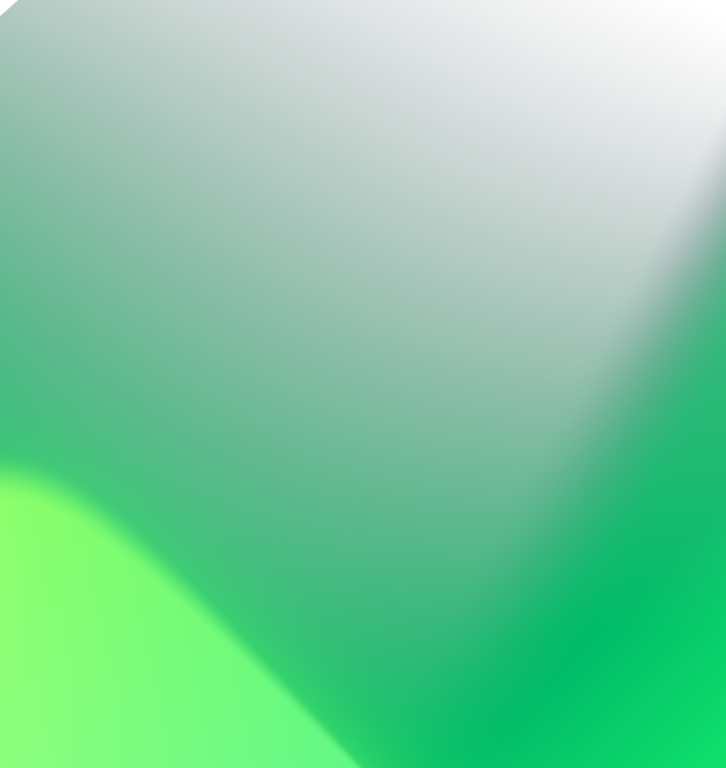
This background is drawn by a WebGL 2 fragment shader. Its source:

```glsl
#version 300 es
precision highp float;

#define LIME_LEFT vec3(0.55, 1.00, 0.42)
#define LIME_RIGHT vec3(0.38, 0.97, 0.45)
#define HALO_COLOR vec3(0.25, 0.88, 0.41)
#define HALO_REACH 0.06
#define HALO_STRENGTH 0.8
#define HILL_TOP 0.635
#define HILL_ROUNDNESS 0.15
#define CORNER_SIZE vec2(0.025, 0.021)

uniform vec2 u_resolution;
out vec4 fragColor;

// Green at 0, through grey-green, to white at 1
vec3 paleRamp(float t) {
    t = clamp(t, 0.0, 1.0);
    return vec3(t, 0.74 - 0.10 * t + 0.36 * t * t * t, 0.41 + 0.30 * t + 0.29 * t * t);
}

// Paleness of the broad sheet, fading down from the top right
float sheetPaleness(vec2 p) {
    float top = 0.70 + 0.42 * p.x - 0.11 * p.x * p.x;
    float slope = 0.95 - 0.90 * p.x + 0.42 * p.x * p.x;
    float bend = p.x - 0.24;
    return max(top - slope * p.y - bend * p.y * p.y, 0.0);
}

// Approximate signed distance to the hill, positive inside
float hillDistance(vec2 p) {
    float arc = length(vec2(HILL_ROUNDNESS, p.x));
    float edge = HILL_TOP + arc - HILL_ROUNDNESS;
    return (p.y - edge) / length(vec2(1.0, p.x / arc));
}

void main() {
    vec2 uv = gl_FragCoord.xy / u_resolution;
    vec2 p = vec2(uv.x, 1.0 - uv.y); // y runs down from the top

    // Sheet turning into the deep green fold on the right
    float foldCentre = 1.15 - 0.53 * p.y;
    float foldWidth = 0.08 + 0.05 * p.y;
    float fold = smoothstep(-foldWidth, foldWidth, p.x - foldCentre);
    float foldPaleness = max(0.45 - 0.55 * p.y, 0.0);
    vec3 color = paleRamp(mix(sheetPaleness(p), foldPaleness, fold));
    color.g -= 0.18 * fold * (1.0 - fold) * (1.0 - p.y);

    // Brighter green towards the lower right corner
    float glow = max(p.x + p.y - 1.65, 0.0);
    color += glow * vec3(0.18, 0.40, 0.03);

    // Halo around the lime hill, then the hill itself
    float d = hillDistance(p);
    float halo = HALO_STRENGTH * exp(-max(-d, 0.0) / HALO_REACH);
    color = mix(color, HALO_COLOR, halo);
    float across = clamp(2.0 * p.x, 0.0, 1.0);
    vec3 lime = mix(LIME_LEFT, LIME_RIGHT, across);
    lime.b += 0.2 * max(p.y - HILL_TOP, 0.0);
    float softness = mix(0.05, 0.008, across);
    color = mix(color, lime, smoothstep(-softness, 0.4 * softness, d));

    // White cut corner at the upper left
    float cut = (1.0 - dot(p, 1.0 / CORNER_SIZE)) / length(1.0 / CORNER_SIZE);
    float pixel = 1.0 / u_resolution.y;
    color = mix(color, vec3(1.0), smoothstep(-pixel, pixel, cut));

    fragColor = vec4(clamp(color, 0.0, 1.0), 1.0);
}
```
